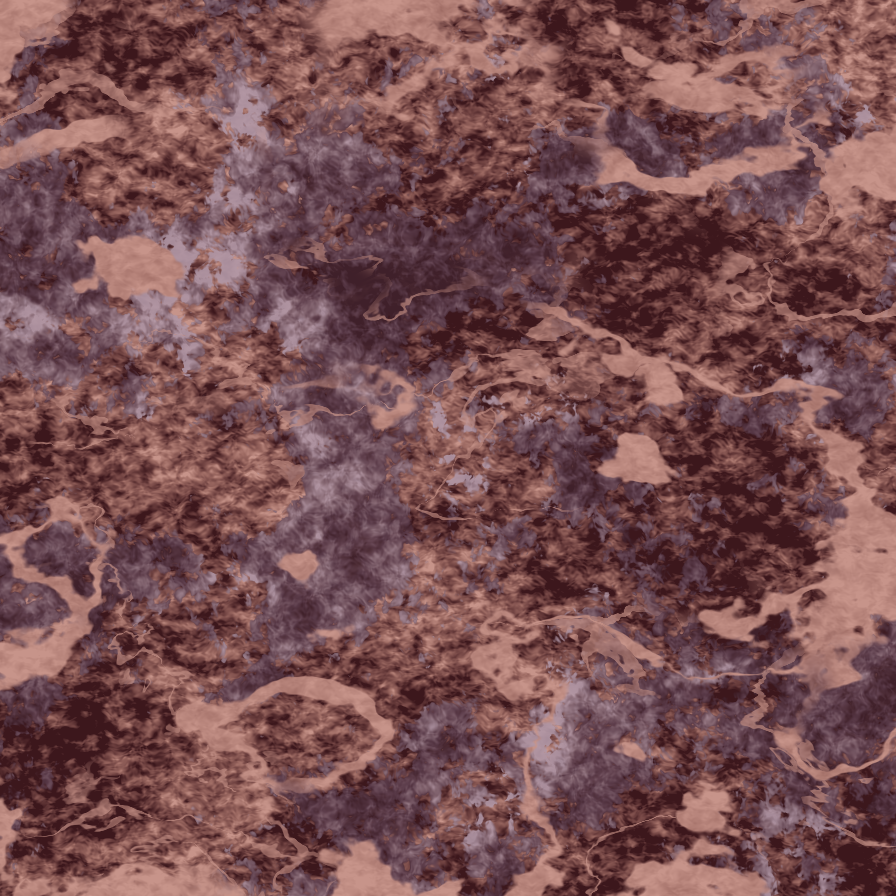
Write a WebGL 2 fragment shader that draws this texture.

```glsl
#version 300 es
precision highp float;
// Weathered red marble: a flaky maroon ground with cool mineral clouds,
// crossed by ragged pink veins and blobs. Fractal value noise drives each
// layer; tones are read from a warm and a cool colour ramp.
uniform vec2 u_resolution;
out vec4 fragColor;

const vec3 MAROON = vec3(0.235, 0.09, 0.11);
const vec3 BROWN  = vec3(0.44, 0.26, 0.255);
const vec3 TAN    = vec3(0.62, 0.42, 0.39);
const vec3 PINK   = vec3(0.78, 0.58, 0.54);
const vec3 PLUM   = vec3(0.25, 0.13, 0.17);
const vec3 SLATE  = vec3(0.36, 0.24, 0.30);
const vec3 MAUVE  = vec3(0.52, 0.41, 0.46);
const vec3 LILAC  = vec3(0.69, 0.59, 0.65);

float hash(vec2 p) {
  return fract(sin(dot(p, vec2(127.1, 311.7))) * 43758.5);
}

float noise(vec2 p) {
  vec2 cell = floor(p);
  vec2 f = fract(p);
  f = f * f * (3.0 - 2.0 * f);
  float low = mix(hash(cell), hash(cell + vec2(1, 0)), f.x);
  float high = mix(hash(cell + vec2(0, 1)), hash(cell + vec2(1, 1)), f.x);
  return mix(low, high, f.y);
}

// Fractal noise in 0..1, centred on 0.5; gain sets the roughness.
float fbm(vec2 p, int octaves, float gain) {
  const mat2 turn = mat2(0.93, 0.37, -0.37, 0.93);
  float sum = 0.0, total = 0.0, weight = 1.0;
  for (int i = 0; i < octaves; i++) {
    sum += weight * noise(p);
    total += weight;
    weight *= gain;
    p = turn * p * 2.03 + 17.3;
  }
  return sum / total;
}

vec2 warp(vec2 p, float scale, float amount) {
  vec2 shift = vec2(fbm(p * scale + 3.7, 3, 0.5), fbm(p * scale + 41.2, 3, 0.5));
  return p + amount * (shift - 0.5);
}

// Four evenly spaced colours, blended along t in 0..1.
vec3 ramp(float t, vec3 a, vec3 b, vec3 c, vec3 d) {
  float s = clamp(t, 0.0, 1.0) * 3.0;
  vec3 color = mix(a, b, clamp(s, 0.0, 1.0));
  color = mix(color, c, clamp(s - 1.0, 0.0, 1.0));
  return mix(color, d, clamp(s - 2.0, 0.0, 1.0));
}

// Distance in noise value from a winding contour line.
float contour(vec2 p) {
  return abs(fbm(p, 6, 0.52) - 0.5);
}

// Ragged vein whose width swells and fades along its length.
float veinMask(vec2 p, float ridge) {
  float swell = smoothstep(0.45, 0.85, noise(p * vec2(5.0, 8.0) + 9.1));
  float present = smoothstep(0.38, 0.5, fbm(p * 4.0 + 63.0, 4, 0.55));
  float width = 0.005 + 0.05 * swell;
  return present * (1.0 - smoothstep(width, width + 0.014, ridge));
}

void main() {
  vec2 p = gl_FragCoord.xy / u_resolution.y;
  vec2 bent = warp(p, 6.0, 0.09);

  // Fine flakes, slightly longer across than up.
  vec2 flakePos = warp(p, 45.0, 0.012);
  float flake = fbm(flakePos * vec2(75.0, 115.0), 3, 0.7) - 0.5;
  float speck = fbm(flakePos * vec2(95.0, 90.0) + 31.0, 3, 0.7) - 0.5;
  float rough = fbm(p * vec2(28.0, 36.0) + 5.0, 4, 0.6) - 0.5;

  // Pink veins, with finer side cracks and scattered blobs.
  float ridge = contour(bent * vec2(2.6, 4.2) + 12.0);
  float crack = contour(bent * vec2(5.0, 8.5) + 77.0);
  float vein = veinMask(p, ridge + 0.04 * rough);
  vein = max(vein, 0.75 * veinMask(p + 2.3, crack * 1.5 + 0.06 * rough));
  float blob = fbm(bent * vec2(5.5, 8.5) + 24.0, 5, 0.5) + 0.1 * rough;
  vein = max(vein, smoothstep(0.695, 0.725, blob));

  // Warm ground: dark hollows, lighter crust beside the veins.
  float broad = fbm(bent * vec2(4.5, 6.0) + 50.0, 5, 0.6) - 0.5;
  float crust = 1.0 - smoothstep(0.0, 0.12, ridge);
  float warmTone = 0.27 + 1.5 * flake + 1.2 * broad + 0.6 * rough + 0.15 * crust;
  vec3 ground = ramp(warmTone, MAROON, BROWN, TAN, PINK);

  // Cool clouds, broken up by the specks, with pale lilac crests.
  float cloud = fbm(bent * vec2(7.5, 8.5) + 88.0, 5, 0.62);
  float coolMask = smoothstep(0.50, 0.57, cloud + 0.35 * speck);
  float crest = smoothstep(0.57, 0.72, fbm(bent * 11.0 + 140.0, 5, 0.6));
  float coolTone = 0.34 + 1.1 * speck + 0.9 * broad + 0.7 * rough + 0.5 * crest;
  vec3 cool = ramp(coolTone, PLUM, SLATE, MAUVE, LILAC);

  vec3 color = mix(ground, cool, 0.9 * coolMask);
  float veinTone = 0.9 + 0.4 * flake + 0.3 * rough;
  color = mix(color, ramp(veinTone, MAROON, BROWN, TAN, PINK), vein);
  fragColor = vec4(color, 1.0);
}
```
